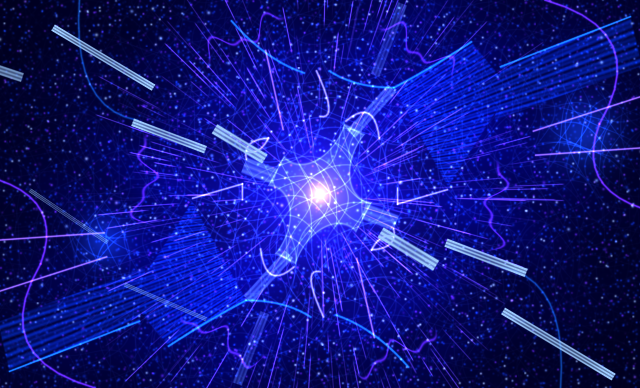
This background is drawn by a WebGL 1 fragment shader. Its source:

```glsl
precision highp float;
// Electric-blue star with a glowing core, striped beams, wing panels, curves and dust.
uniform vec2 u_resolution;

const float TAU = 6.2831853;
const vec3 CYAN = vec3(.1, .5, .95);
const vec3 VIOLET = vec3(.42, .16, .85);
const vec3 PINK = vec3(.6, .4, .85);
const vec3 ICE = vec3(.62, .8, 1.);

float hash(vec2 p) { return fract(sin(dot(p, vec2(127.1, 311.7))) * 43758.5); }

float bell(float d, float width) { return exp(-d * d / (width * width)); }

float segment(vec2 p, vec2 a, vec2 b) {
  vec2 e = b - a;
  return length(p - a - e * clamp(dot(p - a, e) / dot(e, e), 0., 1.));
}

float line(vec2 p, vec2 a, vec2 b) { return bell(segment(p, a, b), .0025); }

// Quadratic curve flattened into short segments
float curve(vec2 p, vec2 a, vec2 b, vec2 c) {
  float d = 9.;
  vec2 last = a;
  for (int i = 1; i <= 10; i++) {
    float t = float(i) / 10.;
    vec2 next = mix(mix(a, b, t), mix(b, c, t), t);
    d = min(d, segment(p, last, next));
    last = next;
  }
  return bell(d, .0028);
}

// Beam with lengthwise stripes and brighter ends
float bar(vec2 p, vec2 a, vec2 b, float width) {
  float len = length(b - a);
  vec2 dir = (b - a) / len;
  float u = dot(p - a, dir), v = dot(p - a, vec2(-dir.y, dir.x)) / width;
  float mask = smoothstep(-.002, .002, min(u, len - u)) * (1. - smoothstep(.8, 1.1, abs(v)));
  return mask * (.58 + .22 * cos(v * 9.) + .22 * (bell(u, .05) + bell(len - u, .05)));
}

float side(vec2 p, vec2 a, vec2 b) {
  vec2 e = normalize(b - a);
  return smoothstep(-.003, .003, e.x * (p.y - a.y) - e.y * (p.x - a.x));
}

float quad(vec2 p, vec2 a, vec2 b, vec2 c, vec2 d) {
  return side(p, a, b) * side(p, b, c) * side(p, c, d) * side(p, d, a);
}

float brightBeams(vec2 p) {
  return bar(p, vec2(-.688, .429), vec2(-.429, .274), .01)
    + bar(p, vec2(-.483, .185), vec2(-.295, .114), .011)
    + bar(p, vec2(-.272, .168), vec2(-.142, .09), .015);
}

// Half of the figure; a half-turn gives the rest
vec3 halfFigure(vec2 p) {
  float angle = atan(p.y - .02, p.x + .15);
  float stripes = .6 + .3 * sin(angle * 260.) + .3 * sin(angle * 433. + 9. * p.x);
  vec2 tip = vec2(.39, .392), notch = vec2(.465, .328), far = vec2(.8, .457), inner = vec2(.19, .274);
  float wing = quad(p, vec2(.33, .02), vec2(.49, .27), tip, inner);
  wing = max(wing, quad(p, vec2(.45, .19), vec2(.83, .33), far, notch));
  // Cyan rims
  float rim = curve(p, vec2(.024, .317), vec2(.09, .274), inner) + line(p, notch, far);
  rim += curve(p, inner, vec2(.28, .32), tip);
  rim += curve(p, vec2(-.228, .446), vec2(-.14, .345), vec2(-.041, .312));
  rim += .5 * curve(p, vec2(-.62, .5), vec2(-.64, .22), vec2(-.47, .19));
  // Pale hooks
  vec2 hookEnd = vec2(-.133, .144), corner = vec2(-.2, .026);
  float hook = curve(p, vec2(-.19, .09), vec2(-.2, .14), hookEnd);
  hook += curve(p, hookEnd, vec2(-.155, .1), vec2(-.19, .11));
  hook += line(p, vec2(-.328, -.011), corner) + line(p, corner, vec2(-.2, -.015));
  hook += curve(p, vec2(-.009, .317), vec2(.05, .19), vec2(0, .2));
  hook += curve(p, vec2(.067, .188), vec2(.14, .25), vec2(.153, .142));
  // Pink rays and violet sweep
  float ray = line(p, vec2(-.14, .37), vec2(-.095, .166));
  ray += line(p, vec2(.55, .162), vec2(.83, .252)) + line(p, vec2(.556, .1), vec2(.83, .119));
  vec2 bend = vec2(-.72, -.18);
  float sweep = curve(p, vec2(-.83, .037), vec2(-.66, -.02), bend);
  sweep += curve(p, bend, vec2(-.86, -.42), vec2(-.58, -.5));
  // Faint arms
  float arm = bar(p, vec2(.115, -.045), vec2(.196, -.075), .022);
  arm += bar(p, vec2(.08, .155), vec2(.186, .272), .016);
  arm += .6 * bar(p, vec2(.142, .306), vec2(.213, .49), .013);
  return vec3(.01, .11, .4) * wing * stripes + CYAN * rim + vec3(.65, .62, .95) * hook
    + PINK * ray + VIOLET * sweep + vec3(.24, .34, .5) * arm;
}

float streaks(vec2 p, float count, float seed) {
  float a = atan(p.y, p.x) / TAU * count, r = length(p);
  vec2 id = vec2(floor(a), seed);
  float start = .1 + .4 * hash(id + 3.1), stop = start + .06 + .16 * hash(id + 7.7);
  float span = smoothstep(start, start + .03, r) * (1. - smoothstep(stop - .01, stop, r));
  span *= hash(id + 1.7) * hash(id + 1.7);
  return span * bell((fract(a) - .2 - .6 * hash(id)) / count * TAU * r, .0018);
}

vec3 dust(vec2 p, float scale, float seed) {
  vec2 id = floor(p * scale) + seed;
  float size = hash(id + 9.2);
  vec2 offset = fract(p * scale) - .2 - .6 * vec2(hash(id), hash(id + 5.3));
  vec3 tint = mix(vec3(.1, .3, 1), VIOLET * 1.4, step(.75, hash(id + 2.4)));
  tint = mix(tint, vec3(.75, .9, 1), smoothstep(.93, 1., size));
  return tint * bell(length(offset), .03 + .0025 * scale) * pow(size, 4.);
}

// Concave four-armed star folded into one quadrant
float starDistance(vec2 p) {
  vec2 axis = vec2(.469, .883);
  vec2 q = abs(vec2(dot(p, axis) * .88, dot(p, vec2(-axis.y, axis.x)) * 1.3));
  return max(.105 - length(q - .138), max(q.x, q.y) - .165);
}

void main() {
  vec2 p = (gl_FragCoord.xy - .5 * u_resolution) / u_resolution.y;
  float r = length(p), theta = atan(p.y, p.x);
  // Haze stretched along the wings
  float haze = length(vec2(dot(p, vec2(.63, .34)), dot(p, vec2(-.47, .88))));
  float mottle = .85 + .25 * sin(p.x * 13. + 2. * sin(p.y * 9.)) * sin(p.y * 17. + sin(p.x * 11.));
  vec3 color = vec3(0, 0, .11) + vec3(.01, .02, .58) * bell(haze, .46) * mottle;
  color += vec3(.1, .07, .26) * bell(r, .22);
  // Web, radial streaks and dust
  float web = 0., rays = 0.;
  for (int i = 0; i < 6; i++) {
    float k = float(i), c = cos(k * 1.27), s = sin(k * 1.27), f = 22. + 9. * k;
    vec2 q = mat2(c, s, -s, c) * p;
    web += bell(sin(q.x * f + 1.8 * sin(q.y * (9. + 3. * k) + k)), .0022 * f);
    rays += streaks(p, 31. + 12. * k, k);
    color += dust(p + .013 * k, 16. + 9. * k, k * 13.) * (.5 + .5 * bell(r, .5));
  }
  color += vec3(.13, .2, .5) * web * (.6 * bell(r, .23) + .22 * bell(haze, .5));
  color += vec3(.4, .25, .8) * rays;
  // Broken wavy rings
  float wave = r - .455 - .025 * sin(theta * 18.) - .012 * sin(theta * 41.);
  color += VIOLET * .75 * bell(wave, .004) * smoothstep(-.1, .4, sin(theta * 6. + 2.));
  color += halfFigure(p) + halfFigure(-p);
  // Side clusters
  float cluster = bell(length(p - vec2(.68, .155)), .08) + bell(length(p + vec2(.558, .12)), .06);
  color += vec3(.06, .2, .55) * cluster * (.7 + web * .6);
  // Bright beams
  float beam = brightBeams(p) + brightBeams(-p / 1.1);
  beam += .6 * bar(p, vec2(-.83, .321), vec2(-.767, .3), .013);
  beam += .4 * bar(p, vec2(-.748, .01), vec2(-.547, -.125), .006);
  beam += .4 * bar(p, vec2(-.504, -.233), vec2(-.293, -.323), .006);
  color = mix(color, ICE, min(beam * 1.1, 1.));
  // Central star and core
  float star = starDistance(p), fill = 1. - smoothstep(-.002, .003, star);
  color += vec3(.18, .25, .3) * fill * (.7 + .4 * web) + vec3(.2, .28, .3) * bell(star, .003);
  color += vec3(.4, .22, .3) * bell(r, .07) + vec3(.8, .65, .6) * bell(r, .025);
  gl_FragColor = vec4(min(color, 1.), 1);
}
```
